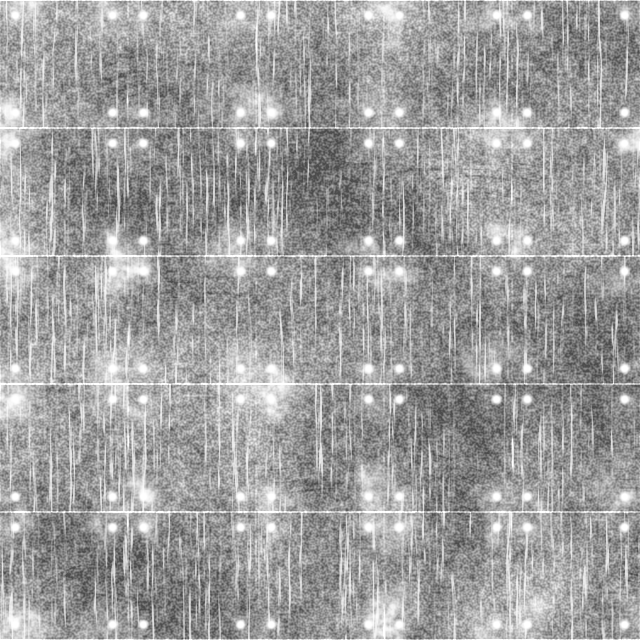
Reproduce this texture procedurally as a Shadertoy shader.

```glsl
const float TILES = 5.0;            // panels across and down
const float RIVET_INSET = 0.24;     // lengths of rivets are in half panels
const float RIVET_RADIUS = 0.072;
const float RIVET_SOFTNESS = 0.03;
const float HALO_STRENGTH = 0.85;
const float SEAM_WIDTH = 0.0009;    // lengths of lines are in canvas units
const float SEAM_ROW = 0.42;
const float SEAM_COLUMN = 0.17;
const float BASE_TONE = 0.54;
const float STAIN_AMOUNT = 0.22;
const float GRAIN_AMOUNT = 0.27;
const float SCRATCH_STRENGTH = 0.75;
const float HAIRLINE_STRENGTH = 0.10;
const vec3 SHADOW = vec3(0.30);
const vec3 BARE_METAL = vec3(1.0);

float hash(vec2 p) {
    vec3 q = fract(p.xyx * 0.1031);
    q += dot(q, q.yzx + 33.33);
    return fract((q.x + q.y) * q.z);
}

float cornerSlope(vec2 cell, vec2 offset) {
    float angle = 6.2832 * hash(cell);
    return dot(vec2(cos(angle), sin(angle)), offset);
}

// Gradient noise, roughly -0.7 to 0.7
float noise(vec2 p) {
    vec2 i = floor(p), f = p - i;
    vec2 u = f * f * f * (f * (f * 6.0 - 15.0) + 10.0);
    vec2 e = vec2(1.0, 0.0);
    float low = mix(cornerSlope(i, f), cornerSlope(i + e, f - e), u.x);
    float high = mix(cornerSlope(i + e.yx, f - e.yx), cornerSlope(i + 1.0, f - 1.0), u.x);
    return mix(low, high, u.y);
}

// Fine speckle over coarser mottling
float grain(vec2 uv) {
    float sum = 0.0, amplitude = 1.0, frequency = 263.0;
    for (int i = 0; i < 4; i++) {
        sum += amplitude * noise(uv * frequency + float(i) * 17.3);
        amplitude *= 0.72;
        frequency *= 0.47;
    }
    return sum;
}

// One chipped vertical scratch per column, restarting in each row of panels
float scratches(vec2 uv, float columns, float halfWidth, float seed, float pixel) {
    float row = floor(uv.y * TILES), t = fract(uv.y * TILES);
    float x = uv.x * columns + 0.4 * noise(vec2(uv.x * 14.0, uv.y * 9.0 + row * 3.7) + seed);
    vec2 id = vec2(floor(x), row + seed);
    float lean = 0.4 * (hash(id + 13.0) - 0.5) * (t - 0.5);
    float d = abs(fract(x) - mix(0.3, 0.7, hash(id)) - lean) / columns;
    float cluster = noise(vec2(id.x / columns * 11.0 + seed, row * 5.3 + seed * 0.37));
    float strength = smoothstep(0.45, 0.95, hash(id + 71.0) + cluster);
    float span = mix(0.15, 0.75, hash(id + 37.0));
    float run = smoothstep(0.0, 0.2, span - abs(t - hash(id + 53.0)));
    float chips = smoothstep(-0.2, 0.2, noise(vec2(uv.x * 230.0, uv.y * 26.0) + seed));
    return smoothstep(halfWidth + pixel, halfWidth * 0.3, d) * strength * run * mix(0.2, 1.0, chips);
}

// x: rivet coverage, y: bright worn halo
vec2 rivets(vec2 uv, float pixel) {
    vec2 p = uv * TILES * 2.0;
    vec2 warp = vec2(noise(uv * 21.0), noise(uv * 21.0 + 40.0));
    float soft = RIVET_SOFTNESS + pixel * TILES;
    vec2 result = vec2(0.0);
    for (int j = -1; j <= 1; j++)
    for (int i = -1; i <= 1; i++) {
        vec2 id = floor(p) + vec2(i, j);
        vec2 center = id + mix(vec2(RIVET_INSET), vec2(1.0 - RIVET_INSET), mod(id, 2.0));
        float d = length(p - center);
        result.x = max(result.x, smoothstep(RIVET_RADIUS + soft, RIVET_RADIUS - soft, d));
        vec2 drift = 0.4 * (vec2(hash(id + 5.0), hash(id + 19.0)) - 0.5);
        vec2 q = p - center - drift + 0.5 * warp;
        float radius = mix(0.18, 0.4, hash(id + 29.0));
        float power = hash(id + 43.0);
        result.y += power * power * exp(-dot(q, q) / (radius * radius));
        result.y += 0.25 * exp(-d * d / 0.03);
    }
    return result;
}

void mainImage(out vec4 fragColor, in vec2 fragCoord) {
    vec2 uv = fragCoord / iResolution.xy;
    float pixel = 0.7 / iResolution.y;

    // Stained, grainy metal
    float stain = noise(uv * 3.3 + 8.2) + 0.6 * noise(uv * 8.7 + 3.1);
    float tone = BASE_TONE + STAIN_AMOUNT * stain + GRAIN_AMOUNT * grain(uv);

    // Patches of dark, nearly level hairlines
    float hair = noise(vec2(uv.x * 7.0, uv.y * 140.0 + 9.0 * noise(uv * 6.0)));
    float patches = smoothstep(0.1, 0.35, noise(uv * 6.3 + 51.0));
    tone -= HAIRLINE_STRENGTH * patches * smoothstep(0.15, 0.4, hair);

    // Scratches from broad to fine
    float wear = 0.0;
    for (int i = 0; i < 4; i++) {
        float k = float(i);
        float columns = 42.0 * pow(1.5, k);
        wear += scratches(uv, columns, 0.0023 * pow(0.82, k), 7.31 + k * 23.0, pixel);
    }
    tone = mix(tone, 1.0, SCRATCH_STRENGTH * min(wear, 1.0));

    // Halos and rivets
    vec2 rivet = rivets(uv, pixel);
    float cloud = 0.85 + 0.7 * noise(uv * 47.0) + 0.5 * noise(uv * 110.0);
    tone = mix(tone, 1.0, clamp(HALO_STRENGTH * rivet.y * cloud, 0.0, 0.9));
    tone = mix(tone, 1.0, rivet.x);

    // Panel seams, with the upright ones partly worn away
    vec2 seamDistance = abs(fract(uv * TILES + 0.5) - 0.5) / TILES;
    vec2 seam = smoothstep(vec2(SEAM_WIDTH + pixel), vec2(0.0), seamDistance);
    float worn = smoothstep(-0.3, 0.3, noise(uv * vec2(5.0, 37.0)));
    tone += SEAM_ROW * seam.y + SEAM_COLUMN * seam.x * worn;

    vec3 color = mix(SHADOW, BARE_METAL, clamp((tone - SHADOW.r) / (1.0 - SHADOW.r), 0.0, 1.0));
    fragColor = vec4(color, 1.0);
}
```
